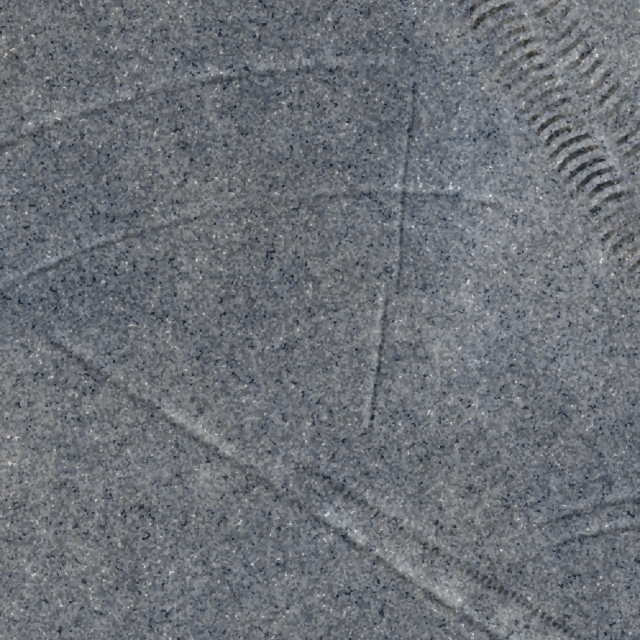
Reproduce this texture procedurally as a Shadertoy shader.

```glsl
// Grey gravelly ground from above, crossed by shallow tyre ruts and tread bars.
// Cellular noise gives both grit and stains; ruts are signed distances to arcs
// and lines, shaded with a dark groove and a pale lip on one side.

#define BASE_TONE 0.427
#define STAIN 0.21
#define GRIT_FINE 0.20
#define GRIT_COARSE 0.085
#define FINE_CELLS 250.0
#define COARSE_CELLS 105.0
#define RUT_DEPTH 0.10
#define TREAD_DEPTH 0.27
#define TREAD_PITCH 0.0215
#define COOL_TINT vec3(-0.018, 0.0, 0.025)
#define WARM_TINT vec3(0.05, 0.01, -0.05)

vec3 hash3(vec2 cell) {
    vec3 q = fract(cell.xyx * vec3(0.1031, 0.1030, 0.0973));
    q += dot(q, q.yxz + 33.33);
    return fract((q.xxy + q.yzz) * q.zyx);
}

// Cellular noise: random tones of scattered grains, blended by distance
float grains(vec2 p, float sharpness) {
    vec2 cell = floor(p), f = fract(p);
    float tone = 0.0, total = 0.0;
    for (int j = -1; j <= 1; j++)
    for (int i = -1; i <= 1; i++) {
        vec2 o = vec2(i, j);
        vec3 h = hash3(cell + o + 60.0);
        vec2 d = o + h.xy - f;
        float w = exp(-sharpness * dot(d, d));
        tone += w * h.z;
        total += w;
    }
    return tone / total;
}

float stains(vec2 p) {
    float sum = 0.0, amp = 0.5;
    for (int i = 0; i < 4; i++) {
        sum += amp * grains(p, 3.5);
        p = mat2(1.6, 1.2, -1.2, 1.6) * p + 7.3;
        amp *= 0.55;
    }
    return sum;
}

float bump(float d, float width) { return exp(-d * d / (width * width)); }

float span(float x, float lo, float hi, float soft) {
    return smoothstep(lo - soft, lo + soft, x) * (1.0 - smoothstep(hi - soft, hi + soft, x));
}

// Distance along the line from a towards b, and signed distance across it
vec2 lineFrame(vec2 p, vec2 a, vec2 b) {
    vec2 dir = normalize(b - a);
    return vec2(dot(p - a, dir), dot(p - a, vec2(-dir.y, dir.x)));
}

float arcDistance(vec2 p, vec2 peak, float bend) {
    float x = p.x - peak.x;
    return (p.y - peak.y + bend * x * x) / sqrt(1.0 + 4.0 * bend * bend * x * x);
}

float rut(float d, float width) {
    return 0.65 * bump(d - 2.2 * width, 1.6 * width) - bump(d, width);
}

float lineRut(vec2 p, vec2 a, vec2 b, float width) {
    vec2 q = lineFrame(p, a, b);
    return rut(q.y, width) * span(q.x, 0.0, length(b - a), 0.02);
}

// A band of short bars lying across the direction of travel
float treadBars(vec2 q, float lo, float hi, float pitch) {
    float phase = abs(fract(q.x / pitch) - 0.5);
    return (1.0 - smoothstep(0.11, 0.29, phase)) * span(q.y, lo, hi, 0.012);
}

void mainImage(out vec4 fragColor, in vec2 fragCoord) {
    vec2 p = fragCoord / iResolution.xy;
    float patchy = stains(p * 5.0);
    float mottle = stains(p * 23.0 + 11.0);
    float streak = grains(p * vec2(24.0, 3.0), 3.5);
    vec2 w = p + 0.012 * (vec2(mottle, patchy) - 0.55);
    float broken = smoothstep(0.35, 0.72, mottle);

    // Broad light and dark ground
    float tone = BASE_TONE + STAIN * (0.5 * patchy + 0.5 * mottle - 0.55);
    tone += 0.075 * smoothstep(0.56, 0.74, p.x + 0.1 * (patchy - 0.55)) * smoothstep(0.2, 0.65, p.y);
    tone += 0.022 * smoothstep(0.6, 0.2, p.y) + 0.05 * (streak - 0.5) * smoothstep(0.3, 0.6, p.y);
    tone += 0.07 * bump(length((p - vec2(0.73, 0.41)) * vec2(1.0, 0.7)), 0.075) * broken;

    // Long arcs and the upright crease
    float marks = 0.9 * rut(arcDistance(w, vec2(0.55, 0.89), 0.4), 0.006) * span(p.x, -0.1, 0.62, 0.03);
    marks += rut(arcDistance(w, vec2(0.58, 0.695), 0.46), 0.0045) * span(p.x, -0.1, 0.82, 0.04);
    marks *= 0.35 + 0.9 * broken;
    marks += 1.2 * lineRut(w, vec2(0.62, 0.545), vec2(0.645, 0.845), 0.0035);
    marks += 1.5 * lineRut(w, vec2(0.58, 0.33), vec2(0.605, 0.545), 0.004);

    // Ribbed diagonal wheel tracks
    vec2 track = lineFrame(w, vec2(0.05, 0.486), vec2(0.78, 0.0));
    vec2 twin = lineFrame(w, vec2(0.43, 0.297), vec2(0.91, 0.0));
    float ribs = 0.7 + 0.5 * sin(track.x * 560.0);
    marks += 1.3 * rut(track.y, 0.006) * smoothstep(0.0, 0.06, track.x) * (0.5 + 0.7 * broken);
    marks += 1.3 * rut(twin.y, 0.007) * smoothstep(0.0, 0.06, twin.x) * ribs;
    marks -= 0.8 * bump(twin.y - 0.018, 0.018) * smoothstep(0.28, 0.4, twin.x) * ribs;
    marks += 0.5 * bump(track.y - 0.035, 0.025) * smoothstep(0.2, 0.4, track.x) * broken;

    // Paired turning ruts at the lower right
    for (int i = 0; i < 3; i++) {
        float d = arcDistance(w, vec2(1.05, 0.262 - 0.042 * float(i)), 1.05);
        marks += (i == 0 ? 0.5 : 1.2) * rut(d, 0.005) * smoothstep(0.77, 0.95, p.x);
    }
    tone += RUT_DEPTH * marks;

    // Deep tread bars at the upper right
    vec2 tread = lineFrame(w, vec2(0.71, 1.0), vec2(1.02, 0.5));
    tread.x += 0.006 * sin(tread.y * 45.0);
    float bars = treadBars(tread, 0.0, 0.07, TREAD_PITCH);
    bars += 0.8 * treadBars(tread, 0.095, 0.15, TREAD_PITCH * 1.1) * span(tread.x, 0.06, 0.38, 0.03);
    float lips = treadBars(tread + vec2(0.010, 0.0), 0.0, 0.15, TREAD_PITCH);
    float worn = 0.3 + 0.7 * smoothstep(0.36, 0.62, mottle);
    tone += worn * (0.04 * lips - TREAD_DEPTH * bars);

    // Grit, with sparse pale pebbles and dark pits
    float fine = grains(p * FINE_CELLS, 9.0);
    float coarse = grains(p * COARSE_CELLS + 31.0, 7.0);
    tone += GRIT_FINE * (fine - 0.5) + GRIT_COARSE * (coarse - 0.5);
    tone += 0.16 * smoothstep(0.9, 0.98, fine) * smoothstep(0.55, 0.8, coarse);
    tone -= 0.12 * smoothstep(0.2, 0.04, fine) * smoothstep(0.45, 0.2, coarse);

    // Cool grey, with brownish stains and earth turned up by the treads
    float warmth = 0.8 * (patchy - 0.55) + 0.5 * (coarse - 0.5) + 0.3 * bars;
    warmth += 1.3 * bump(length(p - vec2(0.765, 0.93)), 0.06) * broken;
    fragColor = vec4(clamp(max(tone, 0.16) + COOL_TINT + WARM_TINT * warmth, 0.0, 1.0), 1.0);
}
```
